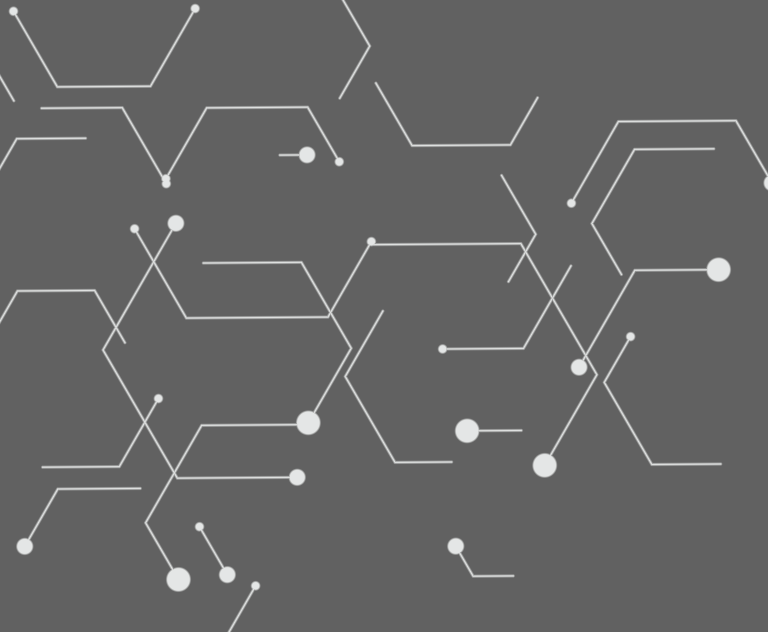
A WebGL 1 fragment shader for this background:

```glsl
precision highp float;

uniform vec2 u_resolution;

const float SIXTH_TURN = 1.04719755;
const float HALF_WIDTH = 0.0016;
const float SOFTNESS = 0.0021;
const float COLUMNS = 4.0;
const vec2 SPACING = vec2(0.31, 0.27);
const vec3 GROUND = vec3(0.38);
const vec3 INK = vec3(0.895, 0.903, 0.9);

float hash(float seed, float channel) {
  vec3 q = fract(vec3(seed, channel, seed + 7.0) * 0.1031);
  q += dot(q, q.yzx + 33.33);
  return fract((q.x + q.y) * q.z);
}

float segmentDistance(vec2 p, vec2 a, vec2 b) {
  vec2 ab = b - a;
  float t = clamp(dot(p - a, ab) / dot(ab, ab), 0.0, 1.0);
  return length(p - a - ab * t);
}

vec2 hexCorner(float index) {
  float angle = index * SIXTH_TURN;
  return vec2(cos(angle), sin(angle));
}

// Bare end, or a small, medium or large dot
float dotRadius(float chance) {
  if (chance < 0.38) return -1.0;
  if (chance < 0.66) return 0.0068;
  return chance < 0.84 ? 0.0128 : 0.0188;
}

// Open run of hexagon edges with trimmed ends and end dots
float traceDistance(vec2 p, float radius, float start, float seed) {
  float edges = 1.0 + floor(3.0 * sqrt(hash(seed, 2.0)));
  float headTrim = 0.45 * hash(seed, 3.0);
  float tailTrim = 0.45 * hash(seed, 4.0);
  float lineDistance = 10.0;
  vec2 head = vec2(0.0);
  vec2 tail = vec2(0.0);
  for (int i = 0; i < 3; i++) {
    float edge = float(i);
    if (edge >= edges) break;
    vec2 from = radius * hexCorner(start + edge);
    vec2 to = radius * hexCorner(start + edge + 1.0);
    vec2 a = edge < 0.5 ? mix(from, to, headTrim) : from;
    vec2 b = edge > edges - 1.5 ? mix(to, from, tailTrim) : to;
    if (i == 0) head = a;
    tail = b;
    lineDistance = min(lineDistance, segmentDistance(p, a, b));
  }
  float headDot = length(p - head) - dotRadius(hash(seed, 5.0));
  float tailDot = length(p - tail) - dotRadius(hash(seed, 6.0));
  return min(lineDistance - HALF_WIDTH, min(headDot, tailDot));
}

// Two loosely nested traces around one centre
float clusterDistance(vec2 p, float seed) {
  float outer = mix(0.17, 0.25, hash(seed, 8.0));
  float gap = mix(0.05, 0.085, hash(seed, 9.0));
  float start = floor(6.0 * hash(seed, 10.0));
  float shift = 1.0 + floor(3.0 * hash(seed, 11.0));
  float outerTrace = traceDistance(p, outer, start, seed + 31.0);
  float innerTrace = traceDistance(p, outer - gap, start + shift, seed + 67.0);
  return min(outerTrace, innerTrace);
}

void main() {
  vec2 p = gl_FragCoord.xy / u_resolution.y;
  p.y -= 0.007 * p.x; // slight tilt of the horizontals

  // Jittered grid of clusters, with the right-hand corners left open
  float nearest = 10.0;
  for (int i = 0; i < 16; i++) {
    float seed = float(i) + 1.0;
    vec2 cell = vec2(mod(float(i), COLUMNS), floor(float(i) / COLUMNS));
    if (cell.x > 2.5 && abs(cell.y - 1.5) > 1.0) continue;
    vec2 jitter = vec2(hash(seed, 12.0), hash(seed, 13.0)) - 0.5;
    vec2 centre = (cell + 0.47 + 0.4 * jitter) * SPACING;
    nearest = min(nearest, clusterDistance(p - centre, seed));
  }

  float blur = max(SOFTNESS, 0.8 / u_resolution.y);
  float coverage = 1.0 - smoothstep(-blur, blur, nearest);
  gl_FragColor = vec4(mix(GROUND, INK, coverage), 1.0);
}
```
